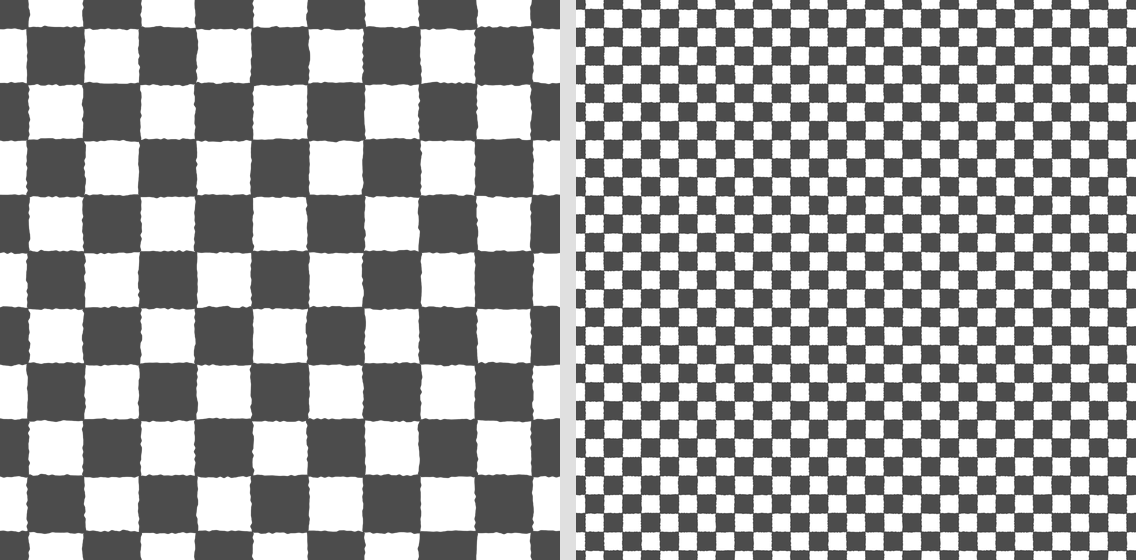
Left, the tile; right, the same tile 3 across and 3 down.
Reproduce this pattern procedurally as a WebGL 2 fragment shader.

```glsl
#version 300 es
precision highp float;
// Checkerboard of dark squares with torn, slightly wavy edges on white.
// Each dark square is a rounded box whose four sides are displaced by their own
// noise; neighbours are merged so the oversized corners overlap. Ids wrap to tile.

uniform vec2 u_resolution;
out vec4 fragColor;

const float CELLS = 10.0;          // squares across and down, even so it tiles
const float HALF_SIDE = 0.520;     // half side of a dark square, in cells
const float CORNER_RADIUS = 0.025;
const float BUMP_FREQ = 15.0;      // small bumps per side
const float BUMP_DEPTH = 0.030;
const float WAVE_FREQ = 5.0;       // slow wobbles per side
const float WAVE_DEPTH = 0.018;
const vec3 DARK = vec3(0.30);
const vec3 LIGHT = vec3(1.0);

float hash(vec3 p) {
    uvec3 q = uvec3(p) * uvec3(1597u, 3812u, 2741u);
    uint n = (q.x ^ (q.y << 7) ^ (q.z << 13)) + q.x + q.y + q.z;
    n = (n ^ (n >> 15)) * 73247u;
    n = (n ^ (n >> 13)) * 91193u;
    n ^= n >> 16;
    return float(n & 65535u) / 65535.0;
}

// Smooth noise along one side, from -0.5 to 0.5
float noise(float t, vec2 id, float seed) {
    float i = floor(t);
    float f = t - i;
    float a = hash(vec3(id, i + seed));
    float b = hash(vec3(id, i + 1.0 + seed));
    return mix(a, b, f * f * (3.0 - 2.0 * f)) - 0.5;
}

// Outward displacement of one side at position t along it
float tornEdge(float t, vec2 id, float side) {
    float along = t + 2.0;         // keeps lattice indices positive
    float seed = side * 200.0;
    return BUMP_DEPTH * noise(along * BUMP_FREQ, id, seed)
         + WAVE_DEPTH * noise(along * WAVE_FREQ, id, seed + 100.0);
}

float tornSquare(vec2 p, vec2 id) {
    vec2 tear = vec2(tornEdge(p.y, id, p.x < 0.0 ? 0.0 : 1.0),
                     tornEdge(p.x, id, p.y < 0.0 ? 2.0 : 3.0));
    vec2 d = abs(p) - HALF_SIDE - tear + CORNER_RADIUS;
    return length(max(d, 0.0)) + min(max(d.x, d.y), 0.0) - CORNER_RADIUS;
}

void main() {
    vec2 p = gl_FragCoord.xy / u_resolution * CELLS;
    vec2 cell = floor(p + 0.5);    // squares are centred on whole numbers

    // Union of the dark squares around this point
    float dist = 1.0;
    for (int y = -1; y <= 1; y++) {
        for (int x = -1; x <= 1; x++) {
            vec2 centre = cell + vec2(x, y);
            if (mod(centre.x + centre.y, 2.0) < 0.5) {
                dist = min(dist, tornSquare(p - centre, mod(centre, CELLS)));
            }
        }
    }

    float softness = 0.75 * CELLS / min(u_resolution.x, u_resolution.y);
    fragColor = vec4(mix(DARK, LIGHT, smoothstep(-softness, softness, dist)), 1.0);
}
```
